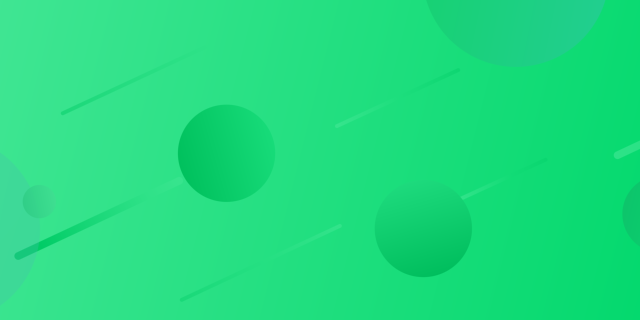
Write a Shadertoy shader that draws this background.

```glsl
const vec3 SKY_LEFT = vec3(0.25, 0.90, 0.575);
const vec3 SKY_RIGHT = vec3(0.015, 0.85, 0.43);
const float SKY_TILT = 0.25;
const vec3 BAR_DEEP = vec3(0.0, 0.80, 0.40);
const vec3 BAR_LIGHT = vec3(0.32, 0.92, 0.62);

// Bars: end points (x0, y0, x1, y1)
const int BAR_COUNT = 6;
const vec4 BAR_ENDS[BAR_COUNT] = vec4[](
    vec4(0.196, 0.646, 0.650, 0.857),
    vec4(1.053, 0.606, 1.432, 0.781),
    vec4(0.057, 0.200, 0.560, 0.435),
    vec4(0.568, 0.063, 1.062, 0.294),
    vec4(1.440, 0.379, 1.705, 0.501),
    vec4(1.930, 0.515, 2.060, 0.576));
// Bars: radius, tone at start, tone at end (negative is deep, positive is light)
const vec3 BAR_STYLE[BAR_COUNT] = vec3[](
    vec3(0.006, -0.50, 0.00),
    vec3(0.006, 0.42, -0.40),
    vec3(0.012, -1.20, 0.28),
    vec3(0.006, -0.40, 0.38),
    vec3(0.006, 0.45, -0.32),
    vec3(0.012, 0.50, 0.45));

// Discs: centre, radius, opacity
const int DISC_COUNT = 6;
const vec4 DISC_SHAPE[DISC_COUNT] = vec4[](
    vec4(-0.167, 0.284, 0.292, 0.30),
    vec4(0.123, 0.370, 0.052, 0.85),
    vec4(0.708, 0.521, 0.152, 1.0),
    vec4(1.323, 0.286, 0.152, 1.0),
    vec4(1.612, 1.083, 0.292, 1.0),
    vec4(2.067, 0.331, 0.122, 1.0));
// Discs: colours at the two ends of the gradient, and its angle
const vec3 DISC_FROM[DISC_COUNT] = vec3[](
    vec3(0.25, 0.76, 0.62),
    vec3(0.18, 0.80, 0.52),
    vec3(0.00, 0.755, 0.365),
    vec3(0.00, 0.745, 0.365),
    vec3(0.09, 0.82, 0.45),
    vec3(0.05, 0.77, 0.42));
const vec3 DISC_TO[DISC_COUNT] = vec3[](
    vec3(0.28, 0.75, 0.68),
    vec3(0.25, 0.87, 0.57),
    vec3(0.09, 0.86, 0.475),
    vec3(0.115, 0.855, 0.49),
    vec3(0.13, 0.81, 0.56),
    vec3(0.04, 0.84, 0.44));
const float DISC_ANGLE[DISC_COUNT] = float[](0.0, 0.2, 0.28, 1.85, -0.2, -0.25);

// Coverage of a shape from its signed distance
float coverage(float dist, float pixel) {
    return 1.0 - smoothstep(-0.75 * pixel, 0.75 * pixel, dist);
}

vec3 paintBar(vec3 base, vec2 p, vec4 ends, vec3 style, float pixel) {
    vec2 axis = ends.zw - ends.xy;
    vec2 offset = p - ends.xy;
    float along = clamp(dot(offset, axis) / dot(axis, axis), 0.0, 1.0);
    float dist = length(offset - axis * along) - style.x;
    float tone = clamp(mix(style.y, style.z, along), -1.0, 1.0);
    vec3 tint = tone < 0.0 ? BAR_DEEP : BAR_LIGHT;
    return mix(base, tint, abs(tone) * coverage(dist, pixel));
}

vec3 paintDisc(vec3 base, vec2 p, vec4 shape, vec3 from, vec3 to, float angle, float pixel) {
    vec2 offset = p - shape.xy;
    float along = dot(offset, vec2(cos(angle), sin(angle))) / shape.z;
    vec3 fill = mix(from, to, clamp(0.5 + 0.5 * along, 0.0, 1.0));
    return mix(base, fill, shape.w * coverage(length(offset) - shape.z, pixel));
}

void mainImage(out vec4 fragColor, in vec2 fragCoord) {
    float pixel = 1.0 / iResolution.y;
    vec2 p = fragCoord * pixel;

    // Tilted backdrop gradient
    float sweep = (p.x + SKY_TILT * (1.0 - p.y)) / (2.0 + SKY_TILT);
    vec3 color = mix(SKY_LEFT, SKY_RIGHT, clamp(sweep, 0.0, 1.0));

    // Slanted bars, then the discs over them
    for (int i = 0; i < BAR_COUNT; i++) {
        color = paintBar(color, p, BAR_ENDS[i], BAR_STYLE[i], pixel);
    }
    for (int i = 0; i < DISC_COUNT; i++) {
        color = paintDisc(color, p, DISC_SHAPE[i], DISC_FROM[i], DISC_TO[i], DISC_ANGLE[i], pixel);
    }

    fragColor = vec4(color, 1.0);
}
```
